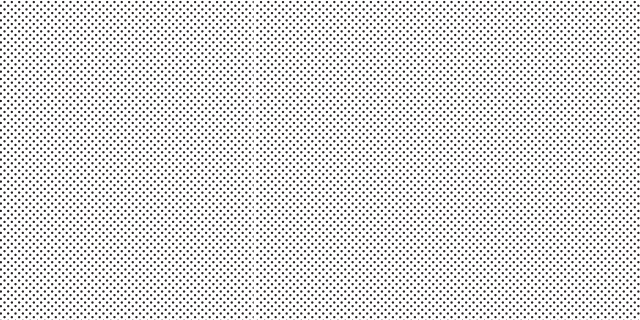
Reproduce this pattern procedurally as a WebGL 1 fragment shader.

```glsl
precision highp float;
// Staggered lattice of small near-black dots on white, with one clipped seam column.

uniform vec2 u_resolution;

// Lengths are fractions of the canvas height.
const float PERIOD = 0.0229;
const float DOT_RADIUS = 0.155 * PERIOD;
const vec2 LATTICE_ORIGIN = vec2(0.8042, 0.6615);
const float SEAM_X = LATTICE_ORIGIN.x - 0.5 * PERIOD;
const float SEAM_WIDTH = 0.005;

const vec3 PAPER = vec3(1.0);
const vec3 INK = vec3(0.137, 0.122, 0.125);

// Distance to the nearest point of a square grid.
float gridDistance(vec2 p, float period) {
  return length((fract(p / period + 0.5) - 0.5) * period);
}

// Two square grids offset by half a period form the stagger.
float staggeredDistance(vec2 p, float period) {
  return min(gridDistance(p, period), gridDistance(p - 0.5 * period, period));
}

// Coverage of a shape from its signed distance, softened over one pixel.
float coverage(float signedDistance, float pixel) {
  return clamp(0.5 - signedDistance / pixel, 0.0, 1.0);
}

// Vertical blank strip that starts at the given left edge.
float stripDistance(float x, float left, float width) {
  return abs(x - left - 0.5 * width) - 0.5 * width;
}

void main() {
  float pixel = 1.0 / u_resolution.y;
  vec2 p = gl_FragCoord.xy * pixel;

  float dots = coverage(staggeredDistance(p - LATTICE_ORIGIN, PERIOD) - DOT_RADIUS, pixel);

  // The seam hides the right half of one column.
  float seam = coverage(stripDistance(p.x, SEAM_X, SEAM_WIDTH), pixel);

  gl_FragColor = vec4(mix(PAPER, INK, dots * (1.0 - seam)), 1.0);
}
```
